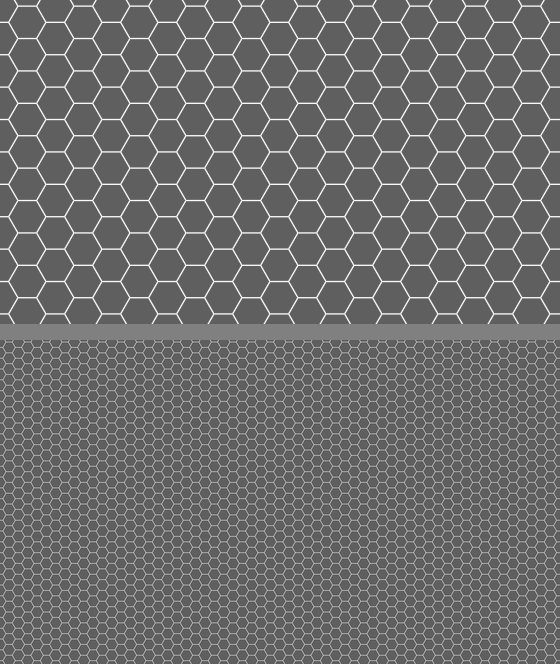
Top, the tile; bottom, the same tile 3 across and 3 down.
A Shadertoy shader for this pattern:

```glsl
const vec2  REPEATS    = vec2(10.0, 10.0);     // whole cells across and down
const vec2  CELL       = vec2(1.7320508, 1.0); // cell size, in hexagon heights
const vec2  OFFSET     = vec2(-0.013, 0.811);  // first hexagon centre, in cells
const float LINE_WIDTH = 0.041;                // in hexagon heights
const vec3  FILL_COLOR = vec3(0.373);
const vec3  LINE_COLOR = vec3(0.98);

// Vector from the nearest centre of a rectangular lattice
vec2 fromLatticeCentre(vec2 p) {
    return (fract(p + 0.5) - 0.5) * CELL;
}

// Distance to the border of a flat-topped hexagon of unit height
float hexBorderDistance(vec2 p) {
    p = abs(p);
    return 0.5 - max(p.y, dot(p, 0.5 * CELL.xy));
}

void mainImage(out vec4 fragColor, in vec2 fragCoord) {
    vec2 p = fragCoord / iResolution.xy * REPEATS - OFFSET;

    // Two staggered lattices form the honeycomb
    vec2 a = fromLatticeCentre(p);
    vec2 b = fromLatticeCentre(p - 0.5);
    vec2 local = dot(a, a) < dot(b, b) ? a : b;

    // Antialiased outline
    float pixel = REPEATS.y / iResolution.y;
    float inside = 0.5 * LINE_WIDTH - hexBorderDistance(local);
    float line = clamp(inside / pixel + 0.5, 0.0, 1.0);

    fragColor = vec4(mix(FILL_COLOR, LINE_COLOR, line), 1.0);
}
```
